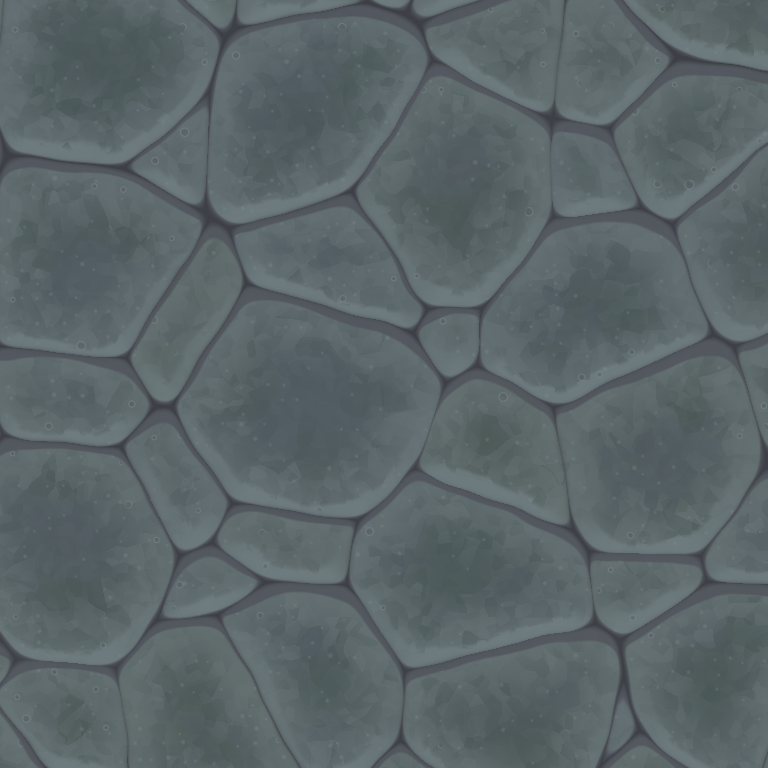
Reproduce this texture procedurally as a Shadertoy shader.

```glsl
const float STONES = 5.7;      // stone grid cells across the canvas
const float ROUNDING = 17.0;   // higher gives sharper stone corners

const vec3 RIM = vec3(0.386, 0.434, 0.441);
const vec3 CORE_GREEN = vec3(0.302, 0.352, 0.350);
const vec3 CORE_BLUE = vec3(0.320, 0.360, 0.382);
const vec3 LIT_BEVEL = vec3(0.445, 0.500, 0.515);
const vec3 GAP = vec3(0.318, 0.330, 0.364);
const vec3 CREASE = vec3(0.225, 0.232, 0.255);
const vec3 SPECK = vec3(0.520, 0.580, 0.590);

struct Stone {
    float edge;    // distance to the nearest straight border
    float depth;   // same, with rounded corners
    vec2 facing;   // blended direction towards the border
    vec2 id;
};

vec3 hash3(vec2 p) {
    vec3 q = fract(p.xyx * vec3(0.1031, 0.1030, 0.0973) + 0.137);
    q += dot(q, q.yxz + 33.33);
    return fract((q.xxy + q.yzz) * q.zyx);
}

float noise(vec2 p) {
    vec2 i = floor(p), f = fract(p);
    f = f * f * (3.0 - 2.0 * f);
    float low = mix(hash3(i).x, hash3(i + vec2(1, 0)).x, f.x);
    float high = mix(hash3(i + vec2(0, 1)).x, hash3(i + vec2(1, 1)).x, f.x);
    return mix(low, high, f.y);
}

// Stone centre in xy, size weight in z
vec3 stoneSeed(vec2 cell) {
    vec3 h = hash3(cell + 17.0);
    return vec3(cell + 0.5 + 0.72 * (h.xy - 0.5), 0.9 * h.z * h.z);
}

float power(vec2 p, vec3 seed) {
    vec2 d = p - seed.xy;
    return dot(d, d) - seed.z;
}

// Weighted Voronoi cells, so that stones differ in size
Stone findStone(vec2 p) {
    vec2 base = floor(p), id = base;
    float best = 1e5;
    for (int k = 0; k < 49; k++) {
        vec2 cell = base + vec2(k % 7 - 3, k / 7 - 3);
        float d = power(p, stoneSeed(cell));
        if (d < best) { best = d; id = cell; }
    }
    vec3 own = stoneSeed(id);
    float edge = 1e5, sum = 0.0;
    vec2 facing = vec2(0);
    for (int k = 0; k < 49; k++) {
        vec2 cell = base + vec2(k % 7 - 3, k / 7 - 3);
        if (cell == id) continue;
        vec3 other = stoneSeed(cell);
        vec2 axis = other.xy - own.xy;
        float d = (power(p, other) - best) / (2.0 * length(axis));
        float weight = exp(-ROUNDING * d);
        sum += weight;
        facing += weight * normalize(axis);
        edge = min(edge, d);
    }
    return Stone(edge / STONES, -log(sum) / (ROUNDING * STONES), facing / sum, id);
}

// Random values of the angular paint dab covering p
vec3 paintDab(vec2 p) {
    vec2 base = floor(p), id = base;
    float best = 1e5;
    for (int k = 0; k < 9; k++) {
        vec2 cell = base + vec2(k % 3 - 1, k / 3 - 1);
        vec2 d = cell + hash3(cell).xy - p;
        if (dot(d, d) < best) { best = dot(d, d); id = cell; }
    }
    return hash3(id + 71.0);
}

// Scattered dots: x is the disc, y is its outline
vec2 scatter(vec2 uv, float count, float chance, float radius, float soft) {
    vec2 cell = floor(uv * count);
    vec3 h = hash3(cell + 5.0 * count);
    float size = radius * mix(0.45, 1.0, h.x * h.y);
    float d = length(uv - (cell + mix(vec2(0.2), vec2(0.8), h.xy)) / count) - size;
    float present = step(h.z, chance);
    return present * vec2(1.0 - smoothstep(-soft, soft, d), 1.0 - smoothstep(0.0, soft, abs(d)));
}

void mainImage(out vec4 fragColor, in vec2 fragCoord) {
    vec2 uv = fragCoord / iResolution.y;
    vec2 wobble = vec2(noise(uv * 24.0), noise(uv * 24.0 + 40.0)) - 0.5;
    Stone stone = findStone((uv + 0.006 * wobble) * STONES + 3.0);
    vec3 tint = hash3(stone.id + 9.0);
    vec3 fine = paintDab(uv * 72.0 + wobble);
    vec3 broad = paintDab(uv * 38.0 + wobble);

    // Stone face: pale rim, dark mottled centre
    float daub = 0.026 * (fine.x - 0.5) + 0.032 * (broad.x - 0.5);
    float dark = smoothstep(-0.005, 0.095, stone.depth + daub);
    float blue = smoothstep(0.25, 0.75, noise(uv * 10.0 + 7.0) + 0.35 * (broad.y - 0.5));
    vec3 color = mix(RIM, mix(CORE_GREEN, CORE_BLUE, blue), dark);
    color += 0.012 * (fine.z - 0.5) + 0.010 * (broad.z - 0.5);
    color += (tint.x - 0.5) * vec3(0.004, 0.004, -0.012);

    // Bright bevel along the lower borders
    float bevelWidth = 0.009 + 0.016 * noise(uv * 18.0) + 0.006 * (fine.y - 0.5);
    float bevel = 1.0 - smoothstep(bevelWidth - 0.005, bevelWidth + 0.003, stone.depth);
    color = mix(color, LIT_BEVEL, 0.75 * bevel * smoothstep(0.1, 0.95, -stone.facing.y));

    // Specks and small pits near the rim
    color = mix(color, SPECK, 0.26 * scatter(uv, 53.0, 0.24, 0.0032, 0.0015).x);
    vec2 pit = scatter(uv + 0.37, 29.0, 0.24, 0.0062, 0.0016);
    float nearRim = smoothstep(0.004, 0.010, stone.depth) * (1.0 - smoothstep(0.024, 0.032, stone.depth));
    color = mix(color, GAP, 0.35 * pit.x * nearRim);
    color = mix(color, SPECK, 0.40 * pit.y * nearRim);

    // Shaded gap under the upper borders, dark creases at the junctions
    float shade = smoothstep(0.0, 0.9, stone.facing.y);
    float gapWidth = -0.002 + 0.015 * shade * (0.35 + 0.8 * noise(uv * 13.0));
    float gap = 1.0 - smoothstep(gapWidth - 0.0015, gapWidth + 0.002, stone.depth);
    color = mix(color, GAP, 0.85 * gap);
    float crease = 1.0 - smoothstep(-0.008, 0.001, stone.depth);
    float seam = exp(-stone.edge / 0.0022) * mix(0.1, 0.6, noise(uv * 7.0 + 3.0));
    color = mix(color, CREASE, clamp(0.7 * crease + seam, 0.0, 0.85));

    fragColor = vec4(color, 1.0);
}
```
